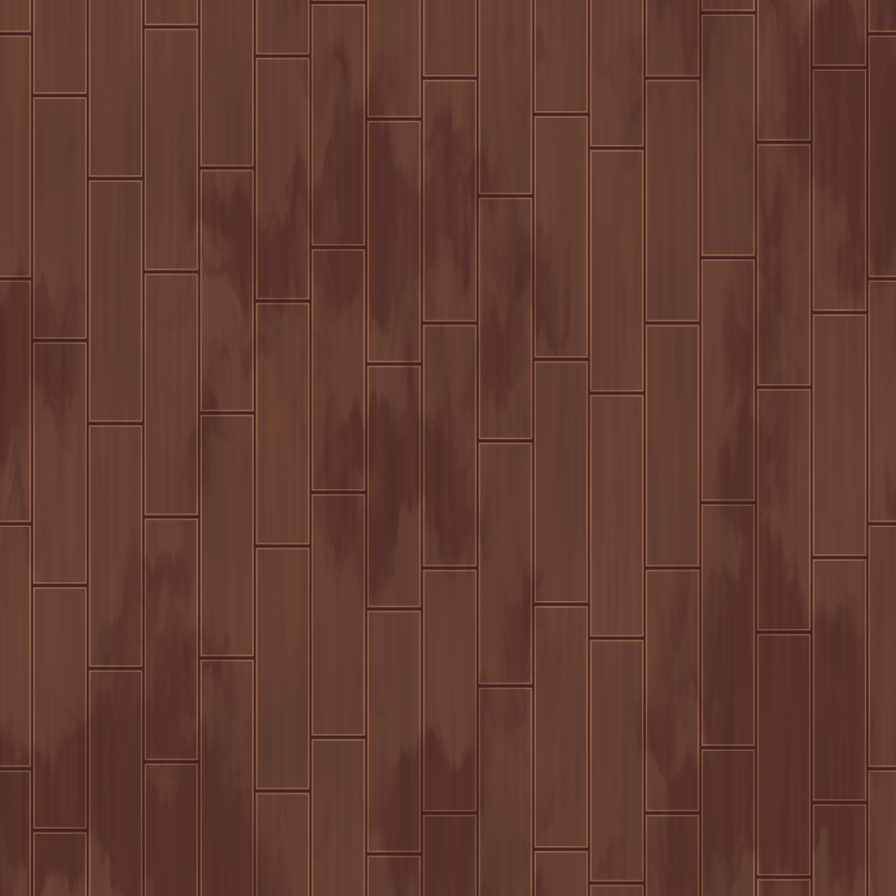
Write a WebGL 1 fragment shader that draws this texture.

```glsl
precision highp float;
uniform vec2 u_resolution;

#define COLUMNS 16.09
#define COLUMN_SHIFT 0.0358
#define PLANK_LENGTH 0.2734
#define GROOVE_WIDTH 0.0007
#define RIM_INSET 0.0023
#define RIM_WIDTH 0.0008
#define END_GAP 0.0007
#define CORNER_RADIUS 0.0020
#define WOOD vec3(0.393, 0.253, 0.202)
#define STAIN vec3(0.325, 0.185, 0.155)
#define RIM vec3(0.59, 0.40, 0.285)
#define GROOVE vec3(0.25, 0.125, 0.135)

// Stagger of each of the 16 columns, as a fraction of plank length
const mat4 STAGGER = mat4(
  0.138, 0.390, 0.729, 0.110,
  0.686, 0.229, 0.010, 0.486,
  0.319, 0.800, 0.467, 0.605,
  0.319, 0.052, 0.581, 0.276);

float hash(vec2 p) {
  p = fract(p * vec2(0.1031, 0.1137));
  p += dot(p, p.yx + 33.33);
  return fract((p.x + p.y) * p.x * 7.31);
}

float noise(vec2 p) {
  vec2 i = floor(p), f = fract(p);
  f = f * f * (3.0 - 2.0 * f);
  return mix(mix(hash(i), hash(i + vec2(1.0, 0.0)), f.x),
             mix(hash(i + vec2(0.0, 1.0)), hash(i + vec2(1.0, 1.0)), f.x), f.y);
}

float fbm(vec2 p) {
  float sum = 0.0, amp = 0.5;
  for (int i = 0; i < 5; i++) {
    sum += amp * noise(p);
    p = p * 2.03 + vec2(17.3, 9.1);
    amp *= 0.5;
  }
  return sum / 0.96875;
}

float columnStagger(float column) {
  vec4 lane = vec4(0.0, 1.0, 2.0, 3.0);
  float c = mod(column, 16.0);
  vec4 group = vec4(equal(lane, vec4(floor(c / 4.0))));
  vec4 member = vec4(equal(lane, vec4(mod(c, 4.0))));
  return dot(member, STAGGER * group);
}

// Distance inward from the rounded outline of a plank
float plankInset(vec2 p, vec2 halfSize) {
  vec2 q = abs(p) - halfSize + CORNER_RADIUS;
  return CORNER_RADIUS - length(max(q, 0.0)) - min(max(q.x, q.y), 0.0);
}

// Soaked patches: one band across the middle, one rising from the bottom
float stainAmount(vec2 uv, float plankRandom) {
  float drip = fbm(uv * vec2(48.0, 9.0)) - 0.5;
  float soak = fbm(uv * vec2(11.0, 6.0) + vec2(3.7, 1.3 + 1.1 * drip));
  float height = (uv.y - 0.64) / 0.10;
  float band = 0.09 * exp(-height * height);
  float rising = 0.19 * (1.0 - smoothstep(0.04, 0.36, uv.y));
  return smoothstep(0.53, 0.74, soak + band + rising + 0.05 * (plankRandom - 0.5));
}

void main() {
  vec2 uv = gl_FragCoord.xy / u_resolution;
  float px = 1.0 / min(u_resolution.x, u_resolution.y);

  // Plank layout
  float across = (uv.x - COLUMN_SHIFT) * COLUMNS + 1.0;
  float column = floor(across);
  float along = (1.0 - uv.y) / PLANK_LENGTH - columnStagger(column);
  vec2 plank = vec2(column, floor(along) + 8.0);
  vec2 size = vec2(1.0 / COLUMNS, PLANK_LENGTH);
  vec2 local = (fract(vec2(across, along)) - 0.5) * size;
  float inset = plankInset(local, 0.5 * size - vec2(0.0, END_GAP));
  float plankRandom = hash(plank * 7.0 + 3.0);

  // Wood grain and warm streaks, running lengthwise
  vec2 shift = plank * vec2(3.7, 5.3);
  float grain = noise(uv * vec2(230.0, 7.0) + shift) - 0.5;
  grain += 0.9 * (fbm(uv * vec2(75.0, 5.0) + shift) - 0.5);
  float cloud = fbm(uv * vec2(9.0, 6.0) + 21.0) - 0.5;
  vec3 color = WOOD * (1.0 + 0.075 * grain + 0.12 * cloud + 0.04 * (plankRandom - 0.5));
  float streak = smoothstep(0.62, 0.95, noise(uv * vec2(110.0, 6.0) + shift + 40.0));
  streak *= smoothstep(0.45, 0.7, noise(uv * vec2(12.0, 6.0) + 60.0));
  color = mix(color, vec3(0.46, 0.275, 0.195), 0.4 * streak);

  // Stains
  float stain = stainAmount(uv, plankRandom);
  color = mix(color, STAIN * (1.0 + 0.10 * grain), 0.85 * stain);

  // Worn bright rims and dark grooves
  float rim = 1.0 - smoothstep(RIM_WIDTH - 0.5 * px, RIM_WIDTH + 0.5 * px, abs(inset - RIM_INSET));
  float wear = mix(0.6, 1.0, noise(uv * vec2(32.0, 9.0) + 11.0)) * (1.0 - 0.3 * stain);
  color = mix(color, RIM, rim * wear);
  float groove = 1.0 - smoothstep(GROOVE_WIDTH - 0.5 * px, GROOVE_WIDTH + 0.5 * px, inset);
  color = mix(color, GROOVE, 0.92 * groove);

  gl_FragColor = vec4(color, 1.0);
}
```
